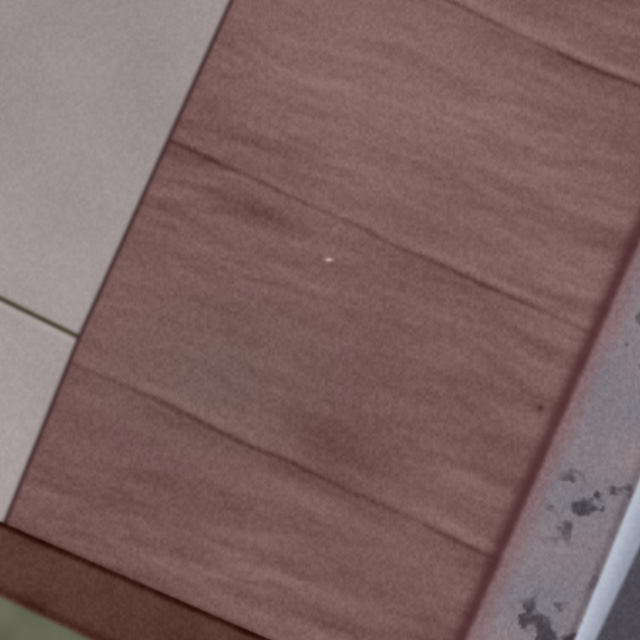
A Shadertoy shader for this texture:

```glsl
float hash(vec2 p) {
    vec3 q = fract(vec3(p.xyx) * 0.1031);
    q += dot(q, q.yzx + 33.33);
    return fract((q.x + q.y) * q.z);
}

float noise(vec2 p) {
    vec2 cell = floor(p), f = fract(p);
    f = f * f * (3.0 - 2.0 * f);
    float low = mix(hash(cell), hash(cell + vec2(1, 0)), f.x);
    float high = mix(hash(cell + vec2(0, 1)), hash(cell + vec2(1, 1)), f.x);
    return mix(low, high, f.y);
}

float fbm(vec2 p) {
    float sum = 0.0, gain = 0.5;
    for (int i = 0; i < 4; i++) {
        sum += gain * noise(p);
        p = mat2(1.6, 0.8, -0.8, 1.6) * p + 17.3;
        gain *= 0.5;
    }
    return sum;
}

// Signed distance to a line, positive to the right of a -> b
float lineSide(vec2 p, vec2 a, vec2 b) {
    vec2 dir = normalize(b - a);
    return dot(p - a, vec2(dir.y, -dir.x));
}

float cover(float d, float soft) { return smoothstep(-soft, soft, d); }

float band(float d, float width) { return exp(-d * d / (width * width)); }

// Height of creases running along the slabs
float creaseHeight(vec2 p) {
    vec2 q = vec2(p.x - 0.36 * p.y, p.y + 0.36 * p.x);
    q.y += 0.035 * (noise(q * 7.0) - 0.5);
    return fbm(q * vec2(6.0, 24.0) + 40.0);
}

vec3 slabColor(vec2 p, float grain) {
    float relief = creaseHeight(p) - creaseHeight(p + vec2(0.003, 0.009));
    float cloud = fbm(p * 4.5 + 8.0) - 0.47;
    vec3 color = vec3(0.475, 0.352, 0.34) + cloud * vec3(0.10, 0.10, 0.095);
    color += relief * 0.20 * (0.4 + 1.2 * noise(p * 5.0 + 3.0));

    // Grey wear and a pale upper area
    float wear = band(length((p - vec2(0.34, 0.41)) * vec2(0.7, 1.0)), 0.16);
    color = mix(color, vec3(0.44, 0.355, 0.335), 0.55 * wear);
    color += 0.035 * band(length(p - vec2(0.55, 0.83)), 0.22);
    color -= 0.06 * band(length((p - vec2(0.52, 0.30)) * vec2(0.6, 1.0)), 0.055);

    // Repeated joints with a lit upper lip
    float spacing = 0.417;
    float across = p.y + 0.455 * p.x + 0.008 * (noise(p * 13.0) - 0.5);
    float joint = (fract((across - 0.90) / spacing + 0.5) - 0.5) * spacing;
    float broken = 0.35 + 0.65 * noise(p * 11.0 + 6.0);
    color -= broken * (0.11 * band(joint, 0.005) + 0.035 * band(joint + 0.015, 0.018));
    color += 0.045 * broken * band(joint - 0.014, 0.009);

    // Small chips
    color += 0.28 * band(length((p - vec2(0.514, 0.594)) * vec2(0.6, 1.0)), 0.0035);
    color -= 0.13 * band(length(p - vec2(0.844, 0.362)), 0.006);
    return color + grain * 0.075;
}

vec3 tileColor(vec2 p, float grain) {
    vec3 color = mix(vec3(0.645, 0.605, 0.605), vec3(0.595, 0.55, 0.55), smoothstep(0.35, 1.0, p.y));
    color += 0.06 * (fbm(p * 9.0) - 0.47) + grain * 0.05;
    float joint = lineSide(p, vec2(0.0, 0.534), vec2(0.124, 0.473));
    color += 0.04 * band(joint - 0.008, 0.006);
    return mix(color, vec3(0.29, 0.25, 0.19), 0.9 * band(joint, 0.0045));
}

vec3 stoneColor(vec2 p, float edge, float grain) {
    float pits = smoothstep(0.53, 0.68, fbm(p * 34.0));
    float patches = smoothstep(0.3, 0.65, noise(p * 9.0 + 2.0));
    vec3 color = mix(vec3(0.55, 0.49, 0.51), vec3(0.49, 0.47, 0.50), noise(p * 14.0));
    color -= 0.20 * pits * patches * smoothstep(0.025, 0.06, edge);
    color = mix(color, vec3(0.52, 0.40, 0.42), 0.8 * (1.0 - smoothstep(0.012, 0.045, edge)));
    return color + grain * 0.08;
}

void mainImage(out vec4 fragColor, in vec2 fragCoord) {
    vec2 p = fragCoord / iResolution.xy;
    float soft = max(0.0022, 1.0 / iResolution.y);
    float grain = 0.6 * noise(p * 190.0) + 0.4 * noise(p * vec2(330.0, 240.0)) - 0.5;

    // Boundaries of the strips
    vec2 corner = vec2(0.124, 0.473);
    float leftEdge = min(lineSide(p, corner, vec2(0.362, 1.0)), lineSide(p, vec2(0.007, 0.182), corner));
    float lowerEdge = lineSide(p, vec2(0.007, 0.182), vec2(0.423, 0.0));
    float rightEdge = lineSide(p, vec2(0.723, 0.0), vec2(1.0, 0.635));
    float rimEdge = lineSide(p, vec2(0.898, 0.0), vec2(1.0, 0.251));
    float outerEdge = lineSide(p, vec2(0.931, 0.0), vec2(1.0, 0.147));
    float mossEdge = lineSide(p, vec2(0.0, 0.069), vec2(0.143, 0.0));

    // Pale tile, slabs and the seam between them
    vec3 color = mix(tileColor(p, grain), slabColor(p, grain), cover(leftEdge, soft));
    color = mix(color, vec3(0.25, 0.17, 0.17), 0.75 * band(leftEdge, 0.0045));

    // Dark lower step and green edge
    vec3 step_ = vec3(0.34, 0.215, 0.195) + 0.09 * (fbm(p * 18.0) - 0.47) + grain * 0.06;
    color = mix(color, step_, cover(lowerEdge, soft));
    color -= 0.15 * band(lowerEdge - 0.003, 0.006);
    vec3 moss = vec3(0.39, 0.39, 0.33) + 0.10 * (fbm(p * 20.0) - 0.47);
    color = mix(color, moss, cover(mossEdge, 0.006));
    color -= 0.07 * band(mossEdge + 0.008, 0.008);

    // Reddish shadow, stone border and bright rim
    color = mix(color, vec3(0.29, 0.16, 0.17), 0.75 * band(rightEdge + 0.004, 0.012));
    color = mix(color, stoneColor(p, rightEdge, grain), cover(rightEdge - 0.006, 0.006));
    color -= 0.08 * band(rimEdge + 0.008, 0.006);
    vec3 rim = mix(vec3(0.72, 0.74, 0.80), vec3(0.58, 0.60, 0.66), smoothstep(0.0, 0.035, rimEdge));
    color = mix(color, rim + grain * 0.04, cover(rimEdge, 0.004));
    color = mix(color, vec3(0.30, 0.29, 0.33) + grain * 0.06, cover(outerEdge, 0.005));

    fragColor = vec4(clamp(color, 0.0, 1.0), 1.0);
}
```
